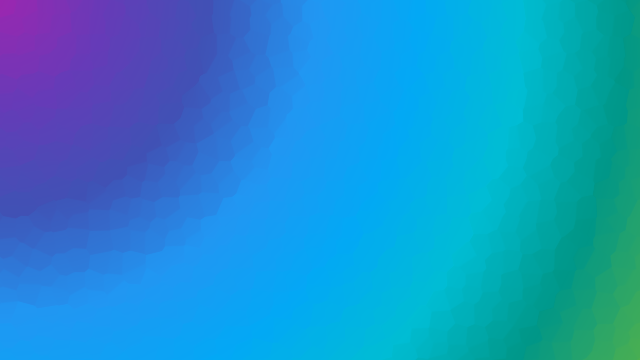
Reproduce this background procedurally as a WebGL 2 fragment shader.

```glsl
#version 300 es
precision highp float;
// Radial rainbow from the upper left corner, broken into faint polygonal facets.

uniform vec2 u_resolution;
out vec4 fragColor;

vec2 hash2(vec2 p) {
    return fract(sin(vec2(dot(p, vec2(127.1, 311.7)), dot(p, vec2(269.5, 183.3)))) * 43758.5453);
}

// Evenly spaced colour stops, t from 0 to 1
vec3 rainbow(float t) {
    vec3 stops[8] = vec3[8](
        vec3(0.61, 0.15, 0.69),  // purple
        vec3(0.40, 0.23, 0.72),  // violet
        vec3(0.25, 0.32, 0.71),  // indigo
        vec3(0.13, 0.59, 0.95),  // blue
        vec3(0.01, 0.66, 0.96),  // sky
        vec3(0.00, 0.74, 0.83),  // cyan
        vec3(0.00, 0.59, 0.53),  // teal
        vec3(0.30, 0.69, 0.31)   // green
    );
    float s = clamp(t, 0.0, 1.0) * 7.0;
    int i = min(int(s), 6);
    return mix(stops[i], stops[i + 1], s - float(i));
}

// Seed point of the Voronoi cell around p, blended narrowly at the cell edges
vec2 facetSeed(vec2 p) {
    vec2 cell = floor(p);
    vec2 sum = vec2(0.0);
    float total = 0.0;
    for (int y = -1; y <= 1; y++) {
        for (int x = -1; x <= 1; x++) {
            vec2 id = cell + vec2(x, y);
            vec2 seed = id + 0.1 + 0.8 * hash2(id);
            vec2 d = seed - p;
            float weight = exp(-32.0 * dot(d, d));
            sum += seed * weight;
            total += weight;
        }
    }
    return sum / total;
}

void main() {
    // Height is one unit
    vec2 p = gl_FragCoord.xy / u_resolution.y;
    float aspect = u_resolution.x / u_resolution.y;

    // Each facet leans towards the colour at its seed
    vec2 seed = facetSeed(p * 20.0) / 20.0;
    vec2 q = mix(p, seed, 0.65);

    // The last stop lies in the opposite corner
    float t = distance(q, vec2(0.0, 1.0)) / length(vec2(aspect, 1.0));
    fragColor = vec4(rainbow(t), 1.0);
}
```
